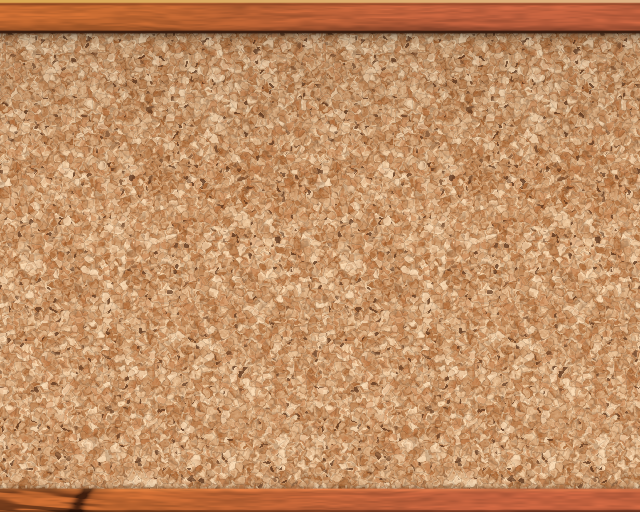
A WebGL 1 fragment shader for this texture:

```glsl
precision highp float;
uniform vec2 u_resolution;

float hash(vec2 p) {
  vec3 h = fract(vec3(p.xyx) * 0.1031);
  h += dot(h, h.yzx + 33.33);
  return fract((h.x + h.y) * h.z);
}

// Value noise, repeating along x after the given period
float noise(vec2 p, float period) {
  vec2 i = floor(p), f = fract(p);
  f = f * f * (3.0 - 2.0 * f);
  float x0 = mod(i.x, period), x1 = mod(i.x + 1.0, period);
  return mix(mix(hash(vec2(x0, i.y)), hash(vec2(x1, i.y)), f.x),
             mix(hash(vec2(x0, i.y + 1.0)), hash(vec2(x1, i.y + 1.0)), f.x), f.y);
}

// Soft cell pattern: x is the tone of the grain, y is the gap to its neighbour
vec2 grains(vec2 q, float count) {
  vec2 p = q * count;
  vec2 cell = floor(p);
  float sum = 0.0, weight = 0.0, nearest = 9.0, second = 9.0;
  for (int y = -1; y <= 1; y++) {
    for (int x = -1; x <= 1; x++) {
      vec2 c = cell + vec2(float(x), float(y));
      vec2 id = vec2(mod(c.x, count), c.y);
      vec2 d = c + vec2(hash(id + 17.3), hash(id + 71.9)) - p;
      float dist = dot(d, d);
      float w = exp(-22.0 * dist) + 1e-6;
      sum += w * hash(id + count);
      weight += w;
      second = min(second, max(nearest, dist));
      nearest = min(nearest, dist);
    }
  }
  return vec2(sum / weight, sqrt(second) - sqrt(nearest));
}

vec3 cork(vec2 q) {
  vec2 warp = vec2(noise(q * 80.0, 80.0), noise(q * 80.0 + 40.0, 80.0)) - 0.5;
  vec2 p = q + warp * 0.014;
  vec2 coarse = grains(p, 46.0);
  vec2 fine = grains(p + warp * 0.006, 94.0);
  float cloud = noise(q * 5.0, 5.0) - 0.5;
  float tone = 0.5 + (coarse.x - 0.5) * 0.62 + (fine.x - 0.5) * 0.72 + cloud * 0.14;
  tone += (noise(q * 190.0, 190.0) - 0.5) * 0.3;
  vec3 col = mix(vec3(0.69, 0.45, 0.26), vec3(0.93, 0.79, 0.63), clamp(tone, -0.2, 1.15));

  // Rusty grains, pale flakes, shaded seams and dark pits
  float rust = smoothstep(0.72, 0.9, grains(p + 0.37, 62.0).x);
  col = mix(col, vec3(0.76, 0.47, 0.27), rust * 0.45);
  col = mix(col, vec3(0.95, 0.84, 0.71), smoothstep(0.8, 0.97, coarse.x) * 0.4);
  col *= 1.0 - 0.13 * (1.0 - smoothstep(0.0, 0.22, coarse.y));
  float pit = smoothstep(0.87, 0.97, grains(p + 0.61, 88.0).x);
  pit *= smoothstep(0.35, 0.65, noise(q * 60.0 + 9.0, 60.0));
  return mix(col, vec3(0.34, 0.19, 0.10), pit * 0.75);
}

vec3 wood(vec2 q, float seed) {
  float wave = noise(q * vec2(5.0, 14.0) + seed, 64.0);
  float broad = noise(vec2(q.x * 4.0, q.y * 75.0 + wave * 2.0) + seed, 64.0);
  float fibre = noise(vec2(q.x * 24.0, q.y * 210.0 + wave * 3.0) + seed, 128.0);
  vec3 col = mix(vec3(0.73, 0.39, 0.18), vec3(0.72, 0.36, 0.23), smoothstep(0.2, 1.6, q.x));
  return col * (0.84 + 0.2 * broad + 0.15 * fibre);
}

void main() {
  vec2 q = gl_FragCoord.xy / u_resolution.x * 2.0;
  float aa = 2.0 / u_resolution.x;
  float depth = 2.0 * u_resolution.y / u_resolution.x - q.y;

  // Cork sheet, shaded beneath the upper rail
  vec3 col = cork(q);
  col *= 0.95 + 0.07 * smoothstep(0.1, 0.65, depth);
  col *= 1.0 - 0.42 * exp(-max(depth - 0.104, 0.0) * 70.0);
  col *= 1.0 - 0.22 * exp(-max(q.y - 0.073, 0.0) * 110.0);

  // Upper rail with a pale outer edge and dark lower lip
  vec3 rail = wood(vec2(q.x, depth), 3.0);
  rail *= 1.0 - 0.22 * smoothstep(0.07, 0.1, depth);
  rail = mix(rail, vec3(0.46, 0.22, 0.11), 0.5 * exp(-pow((depth - 0.013) / 0.004, 2.0)));
  vec3 trim = mix(vec3(0.86, 0.66, 0.32), vec3(0.88, 0.70, 0.52), q.x * 0.5);
  rail = mix(trim, rail, smoothstep(0.009 - aa, 0.009 + aa, depth));
  rail = mix(rail, vec3(0.22, 0.11, 0.06), smoothstep(0.096 - aa, 0.096 + aa, depth));
  col = mix(rail, col, smoothstep(0.104 - aa, 0.104 + aa, depth));

  // Lower rail with a slanted knot and smoky grain on its left
  vec3 base = wood(q, 29.0);
  float bend = q.x - 0.25 - q.y * 0.5 + 0.025 * noise(q * vec2(12.0, 45.0), 64.0);
  float knot = exp(-pow(bend / 0.019, 2.0));
  float smoke = noise(vec2(q.x * 9.0, q.y * 90.0 + q.x * 7.0), 64.0);
  smoke = smoothstep(0.4, 0.8, smoke) * (1.0 - smoothstep(0.2, 0.38, q.x));
  base = mix(base, vec3(0.20, 0.09, 0.04), clamp(knot * 0.85 + smoke * 0.6, 0.0, 0.92));
  base += vec3(0.12, 0.09, 0.05) * smoothstep(0.058, 0.07, q.y);
  base *= 0.6 + 0.4 * smoothstep(0.003, 0.009, q.y);
  col = mix(base, col, smoothstep(0.073 - aa, 0.073 + aa, q.y));

  gl_FragColor = vec4(clamp(col, 0.0, 1.0), 1.0);
}
```
